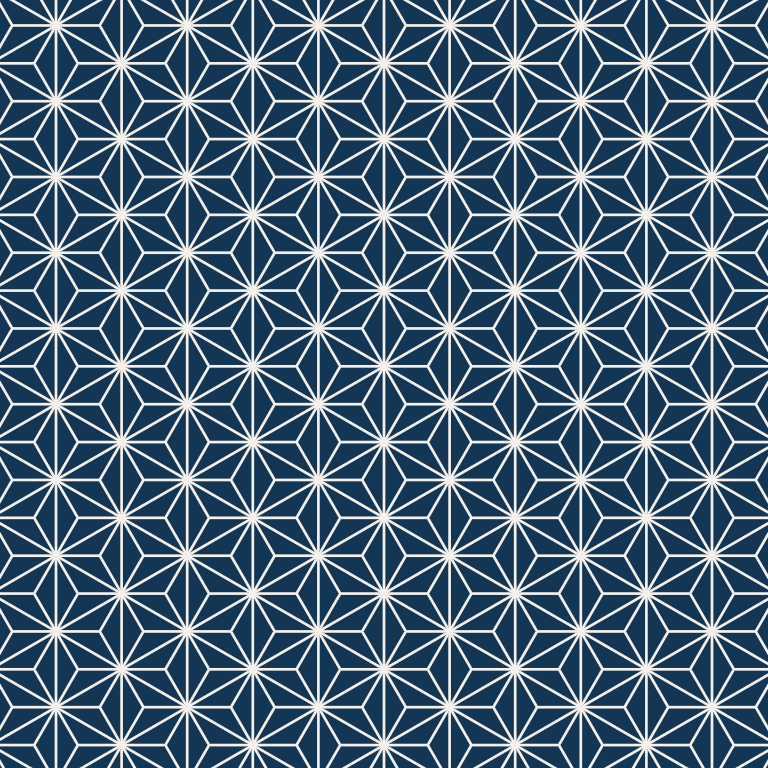
Reproduce this pattern procedurally as a three.js fragment shader.

```glsl
// Hemp-leaf lattice: off-white lines of even width on deep navy.
// Twelve-spoked stars sit on a triangular lattice; each point finds its
// nearest star, then folds its angle onto the closest spoke.
varying vec2 vUv;

const float STAR_SPACING = 0.09863; // vertical distance between stars
const float SPOKE_ANGLE = radians(30.0);

// Offset from the nearest star, on two interleaved rectangular grids.
vec2 fromNearestStar(vec2 p) {
  vec2 cell = STAR_SPACING * vec2(sqrt(3.0), 1.0);
  vec2 a = mod(p + 0.5 * cell, cell) - 0.5 * cell;
  vec2 b = mod(p, cell) - 0.5 * cell;
  return dot(a, a) < dot(b, b) ? a : b;
}

// Distance to the closest of the twelve spokes around the star.
float spokeDistance(vec2 q) {
  float angle = mod(atan(q.y, q.x) + 0.5 * SPOKE_ANGLE, SPOKE_ANGLE) - 0.5 * SPOKE_ANGLE;
  return length(q) * abs(sin(angle));
}

void main() {
  float d = spokeDistance(fromNearestStar(vUv - vec2(0.5, 0.523)));

  // Line coverage, softened over about one pixel.
  float pixel = fwidth(vUv.x);
  float line = clamp(0.5 + (0.00176 - d) / pixel, 0.0, 1.0);

  vec3 navy = vec3(0.078, 0.212, 0.333);
  vec3 offWhite = vec3(0.957, 0.945, 0.925);
  gl_FragColor = vec4(mix(navy, offWhite, line), 1.0);
}
```
